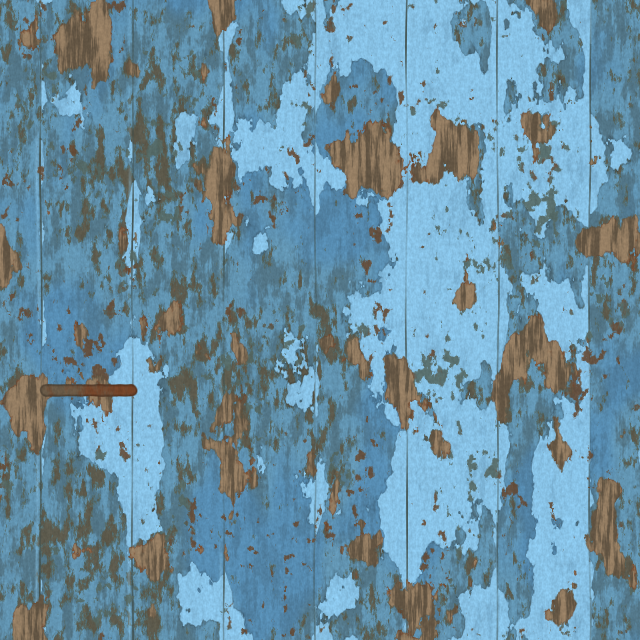
Give the GLSL for this texture, as a WebGL 2 fragment shader.

```glsl
#version 300 es
precision highp float;

uniform vec2 u_resolution;
out vec4 fragColor;

// Layout
const float PLANKS = 7.0;
const float SEAM_OFFSET = 0.064;
const float SEAM_WIDTH = 0.0021;
const float STRIP_WIDTH = 0.010;
const float WOOD_LEVEL = 1.22;
const float CHIP_LEVEL = 2.1;
const float BAR_RADIUS = 0.0095;
const vec2 BAR_START = vec2(0.072, 0.39);
const vec2 BAR_END = vec2(0.205, 0.39);
// Bias of the fresh paint on each plank, in standard deviations
const float COVER[7] = float[7](-1.2, -1.4, -0.85, -0.2, 0.85, 0.1, -1.9);

// Colours
const vec3 FRESH = vec3(0.535, 0.765, 0.905);
const vec3 FRESH_DULL = vec3(0.47, 0.68, 0.81);
const vec3 AGED = vec3(0.385, 0.585, 0.70);
const vec3 AGED_DULL = vec3(0.325, 0.465, 0.535);
const vec3 AGED_DEEP = vec3(0.31, 0.53, 0.70);
const vec3 MOSS = vec3(0.33, 0.405, 0.385);
const vec3 SOIL = vec3(0.36, 0.33, 0.26);
const vec3 WOOD = vec3(0.58, 0.49, 0.385);
const vec3 WOOD_DARK = vec3(0.39, 0.335, 0.265);
const vec3 RUST = vec3(0.43, 0.25, 0.15);

float hash(vec2 p) {
    vec3 q = fract(p.xyx * vec3(0.1031, 0.1030, 0.0973));
    q += dot(q, q.yzx + 33.33);
    return fract((q.x + q.y) * q.z);
}

float slope(vec2 cell, vec2 offset) {
    float angle = 6.2832 * hash(cell);
    return dot(vec2(cos(angle), sin(angle)), offset);
}

float gradientNoise(vec2 p) {
    vec2 i = floor(p), f = p - i;
    vec2 w = f * f * f * (f * (f * 6.0 - 15.0) + 10.0);
    vec2 e = vec2(1.0, 0.0);
    float low = mix(slope(i, f), slope(i + e, f - e), w.x);
    float high = mix(slope(i + e.yx, f - e.yx), slope(i + 1.0, f - 1.0), w.x);
    return mix(low, high, w.y);
}

// Fractal sum scaled to roughly unit variance
float fbm(vec2 p, int octaves, float gain) {
    float sum = 0.0, power = 0.0, amplitude = 1.0;
    for (int i = 0; i < octaves; i++) {
        sum += amplitude * gradientNoise(p);
        power += amplitude * amplitude;
        amplitude *= gain;
        p = p * 2.03 + vec2(17.3, 9.7);
    }
    return sum / (0.21 * sqrt(power));
}

// Antialiased step at zero
float cut(float field) {
    float w = max(0.8 * fwidth(field), 1e-4);
    return smoothstep(-w, w, field);
}

void main() {
    vec2 uv = gl_FragCoord.xy / u_resolution;

    // Planks and signed distance to the nearest seam
    float across = (uv.x - SEAM_OFFSET + 0.004 * gradientNoise(uv * vec2(6.0, 5.0))) * PLANKS;
    int plank = int(mod(floor(across), PLANKS));
    float seam = (fract(across + 0.5) - 0.5) / PLANKS;
    float along = gradientNoise(vec2(floor(across + 0.5) * 3.7 + 0.5, uv.y * 7.0));

    // Shared textures
    float grain = fbm(uv * vec2(100.0, 9.0) + 5.0, 4, 0.6);
    float fine = fbm(uv * vec2(200.0, 140.0), 2, 0.7);
    float broad = fbm(uv * vec2(6.0, 3.5) + 71.0, 3, 0.5);

    // Fields of the layers, positive where each is present
    float wood = fbm(uv * vec2(10.0, 6.0) + 41.0, 6, 0.52) - WOOD_LEVEL;
    float nearWood = smoothstep(-0.45, 0.0, wood);
    float fresh = fbm(uv * vec2(7.0, 4.5) + 3.0, 6, 0.54) + COVER[plank] - 0.7 * nearWood;
    fresh += exp(-pow(seam / STRIP_WIDTH, 2.0)) * (1.3 + 2.0 * along);
    float chip = fbm(uv * vec2(55.0, 40.0) + 7.0, 4, 0.5) - CHIP_LEVEL
        + 0.7 * fbm(uv * vec2(9.0, 6.0) + 90.0, 2, 0.5) + 0.3 * nearWood;

    // Aged paint with stains
    float tone = fbm(uv * vec2(26.0, 13.0) + 23.0, 5, 0.68);
    vec3 aged = mix(AGED_DULL, AGED, smoothstep(-1.3, 0.7, tone + 0.35 * grain));
    aged = mix(aged, AGED_DEEP, 0.6 * smoothstep(0.2, 1.6, broad));
    float stain = fbm(uv * vec2(48.0, 21.0) + 60.0, 5, 0.62) - 0.6 * broad + 0.7 * nearWood;
    vec3 stainColor = mix(MOSS, SOIL, smoothstep(1.4, 2.4, stain));
    vec3 color = mix(aged, stainColor, 0.9 * smoothstep(0.75, 1.8, stain));

    // Fresh paint with a thin shadow around its flakes
    color *= 1.0 - 0.2 * exp(-pow(fresh / 0.13, 2.0));
    vec3 freshColor = mix(FRESH, FRESH_DULL, smoothstep(0.2, 2.2, 0.6 * tone + 0.4 * grain - 0.3 * broad));
    color = mix(color, freshColor, cut(fresh));

    // Seams: pale ridge beside a dark gap
    float ridge = exp(-pow((seam + 0.005) / 0.0025, 2.0));
    color = mix(color, FRESH, 0.5 * ridge * smoothstep(-0.3, 0.3, along));
    float gap = 1.0 - smoothstep(0.3 * SEAM_WIDTH, SEAM_WIDTH, abs(seam));
    color = mix(color, 0.75 * MOSS, gap * clamp(0.5 + along, 0.15, 0.9));

    // Small chips
    vec3 chipColor = mix(MOSS, mix(SOIL, RUST, 0.5), smoothstep(-0.4, 0.6, broad + 0.5 * tone));
    color = mix(color, chipColor, 0.9 * cut(chip));

    // Bare wood with dark, rusty rims
    float shade = smoothstep(-1.5, 1.1, grain + 0.5 * tone);
    vec3 woodColor = mix(WOOD_DARK, WOOD, shade);
    float rim = exp(-pow(wood / 0.13, 2.0));
    woodColor = mix(woodColor, mix(SOIL, RUST, smoothstep(-0.5, 1.0, tone)), 0.75 * rim);
    color = mix(color, woodColor, cut(wood));

    // Rusty bar
    vec2 reach = uv - clamp(uv, BAR_START, BAR_END);
    float bar = BAR_RADIUS - length(reach) + 0.0015 * gradientNoise(uv * 60.0);
    float rusting = smoothstep(BAR_START.x, BAR_END.x, uv.x + 0.03 * tone);
    vec3 barColor = mix(WOOD_DARK, RUST, rusting) * (0.75 + 0.3 * smoothstep(0.0, 0.005, bar));
    color = mix(color, barColor, cut(bar));

    // Surface roughness
    color *= 1.0 + 0.022 * fine + 0.012 * grain;
    fragColor = vec4(clamp(color, 0.0, 1.0), 1.0);
}
```
